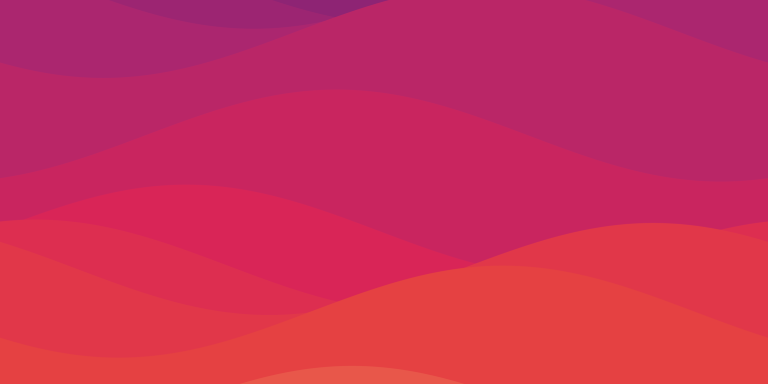
A WebGL 1 fragment shader for this background:

```glsl
precision highp float;

uniform vec2 u_resolution;

const float TAU = 6.2831853;

// Wave stack, in fractions of the canvas; wave 1 is the nearest
const int WAVE_COUNT = 9;
const float AMPLITUDE = 0.1198;
const float BASE_HEIGHT = -0.2177;
const float SPACING = 0.1469;
const float PHASE_STEP = 0.196;    // turns between neighbouring waves
const float CREST_START = 0.2624;
const float SWAY_START = 0.6983;

// Palette from the nearest wave to the sky
const vec3 PEACH = vec3(0.91, 0.34, 0.29);
const vec3 ORANGE = vec3(0.898, 0.253, 0.257);
const vec3 CRIMSON = vec3(0.85, 0.145, 0.343);
const vec3 PLUM = vec3(0.67, 0.15, 0.437);
const vec3 VIOLET = vec3(0.555, 0.14, 0.455);

// Ramp through the palette stops at layers 1, 2, 5, 8 and 10
vec3 layerColor(float layer) {
    vec3 color = mix(PEACH, ORANGE, clamp(layer - 1.0, 0.0, 1.0));
    color = mix(color, CRIMSON, clamp((layer - 2.0) / 3.0, 0.0, 1.0));
    color = mix(color, PLUM, clamp((layer - 5.0) / 3.0, 0.0, 1.0));
    return mix(color, VIOLET, clamp((layer - 8.0) / 2.0, 0.0, 1.0));
}

// Each wave is shifted sideways and its base sways up and down
float waveHeight(float x, float layer) {
    float shift = PHASE_STEP * layer;
    float sway = sin(TAU * (shift - SWAY_START));
    float swell = cos(TAU * (x - CREST_START - shift));
    return BASE_HEIGHT + SPACING * layer + AMPLITUDE * (swell - sway);
}

void main() {
    vec2 uv = gl_FragCoord.xy / u_resolution;
    float edge = 0.7 / u_resolution.y;
    vec3 color = VIOLET;

    // Paint the waves from far to near
    for (int i = 0; i < WAVE_COUNT; i++) {
        float layer = float(WAVE_COUNT - i);
        float depth = waveHeight(uv.x, layer) - uv.y;
        color = mix(color, layerColor(layer), smoothstep(-edge, edge, depth));
    }

    gl_FragColor = vec4(color, 1.0);
}
```
